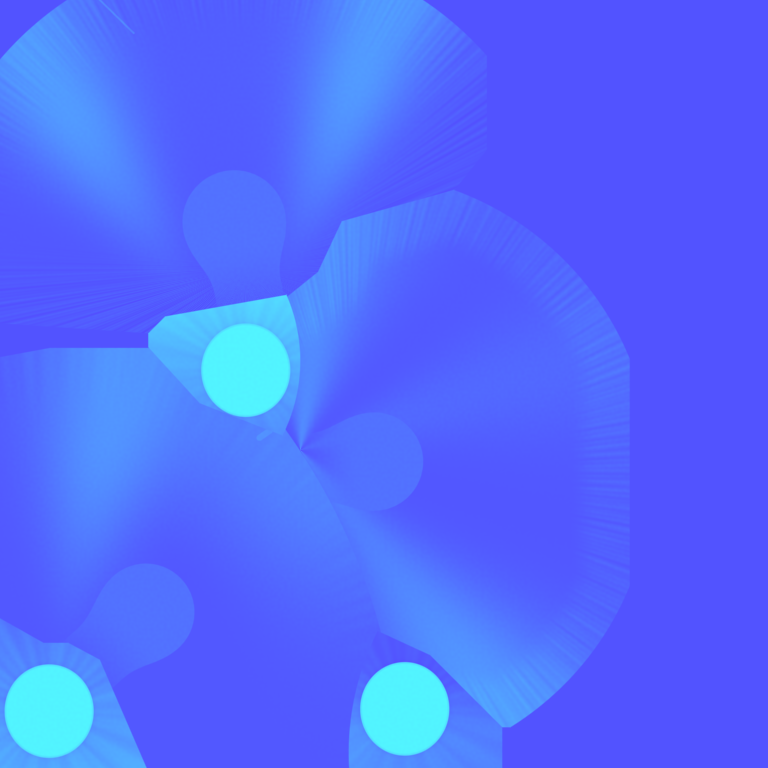
Give the GLSL for this texture map, as a WebGL 1 fragment shader.

```glsl
precision highp float;
// Blue-to-cyan height map: three overlapping fan petals, three bright discs.
// Outlines are discs cut by straight edges; each petal is shaded by angular
// lobes around a pivot, with radial streaks at its rim and a soft raised bump.
uniform vec2 u_resolution;

const float EDGE = 0.0012;     // half width of smoothed outlines
const float BASE = 0.325;      // green level of the flat ground
const float BUMP_LEVEL = 0.445;
const float DISC_LEVEL = 0.955;
const float DISC_RADIUS = 0.061;
const float GRAIN = 0.014;
const float STREAK = 0.075;
const vec2 DISC_TOP = vec2(0.320, 0.518);
const vec2 DISC_LEFT = vec2(0.064, 0.074);
const vec2 DISC_RIGHT = vec2(0.527, 0.077);
const vec2 SIDE_PIVOT = vec2(0.391, 0.414);

vec2 gradientAt(vec2 cell) {
  float h = fract(sin(dot(cell, vec2(127.1, 311.7))) * 43758.5);
  return vec2(cos(h * 6.2832), sin(h * 6.2832));
}

float noise(vec2 p) {
  vec2 i = floor(p), f = fract(p);
  vec2 u = f * f * (3.0 - 2.0 * f);
  vec2 r = vec2(1.0, 0.0);
  float low = mix(dot(gradientAt(i), f), dot(gradientAt(i + r), f - r), u.x);
  float high = mix(dot(gradientAt(i + r.yx), f - r.yx),
                   dot(gradientAt(i + r.xx), f - r.xx), u.x);
  return mix(low, high, u.y);
}

float fill(float d) { return 1.0 - smoothstep(-EDGE, EDGE, d); }

float disc(vec2 p, vec2 center, float radius) { return length(p - center) - radius; }

// Half plane, negative on the left of the way from a to b.
float side(vec2 p, vec2 a, vec2 b) {
  vec2 dir = normalize(b - a);
  return dot(p - a, vec2(dir.y, -dir.x));
}

float segment(vec2 p, vec2 a, vec2 b) {
  vec2 d = b - a;
  return length(p - a - d * clamp(dot(p - a, d) / dot(d, d), 0.0, 1.0));
}

float lobe(float angle, float center, float width) {
  float t = (angle - center) / width;
  return exp(-t * t);
}

float streaks(vec2 p, vec2 center, float frequency) {
  vec2 d = p - center;
  return noise(vec2(atan(d.x, d.y) * frequency, length(d) * 3.0));
}

// Round head with a narrower neck that fades towards its root.
float bump(vec2 p, vec2 head, vec2 root, float radius) {
  float a = disc(p, head, radius), b = segment(p, head, root) - 0.048;
  float h = clamp(0.5 + (b - a) / 0.06, 0.0, 1.0);
  float d = mix(b, a, h) - 0.03 * h * (1.0 - h);
  vec2 axis = head - root;
  float along = dot(p - root, axis) / dot(axis, axis);
  return fill(d + 0.004) * smoothstep(-0.35, 0.8, along);
}

float topPetal(vec2 p, float rim) {
  vec2 d = p - DISC_TOP;
  float a = atan(d.x, d.y);
  float g = 0.345 + smoothstep(0.08, 0.42, length(d))
          * (0.26 * lobe(a, -0.60, 0.20) + 0.25 * lobe(a, 0.37, 0.18) + 0.025 * lobe(a, 0.0, 0.4));
  g += STREAK * streaks(p, vec2(0.319, 0.651), 75.0) * smoothstep(-0.12, -0.03, rim);
  g += 0.12 * fill(segment(p, vec2(0.130, 1.0), vec2(0.174, 0.957)) - 0.0012);
  return mix(g, BUMP_LEVEL, bump(p, vec2(0.305, 0.711), vec2(0.328, 0.60), 0.071));
}

float sidePetal(vec2 p, float rim) {
  vec2 d = p - SIDE_PIVOT;
  float a = atan(d.y, d.x), r = length(d);
  float g = 0.34 + 0.20 * lobe(a, 1.45, 0.36) + 0.07 * lobe(a, 0.32, 0.28)
          + mix(0.15, 0.25, smoothstep(0.1, 0.4, r)) * lobe(a, -0.92, 0.27);
  g += smoothstep(-0.08, -0.04, rim) * (0.035 + STREAK * streaks(p, vec2(0.458, 0.385), 65.0));
  return mix(g, BUMP_LEVEL, bump(p, vec2(0.487, 0.399), vec2(0.41, 0.392), 0.067));
}

float lowPetal(vec2 p) {
  vec2 d = p - DISC_LEFT;
  float a = atan(d.y, d.x), r = length(d);
  float g = 0.345 + 0.22 * lobe(a, 1.37, 0.25) * smoothstep(0.05, 0.36, r)
          + 0.17 * lobe(a, 0.75, 0.45) * smoothstep(0.24, 0.46, r);
  g += 0.03 * streaks(p, DISC_LEFT, 45.0) * smoothstep(0.36, 0.46, r);
  g += 0.07 * fill(segment(p, vec2(0.338, 0.430), vec2(0.351, 0.439)) - 0.004);
  return mix(g, BUMP_LEVEL, bump(p, vec2(0.190, 0.203), vec2(0.115, 0.135), 0.066));
}

float brightDisc(float g, vec2 p, vec2 center) {
  float d = length((p - center) * vec2(1.05, 1.0)) - DISC_RADIUS;
  g -= 0.05 * exp(-abs(d) * 350.0);
  return mix(g, DISC_LEVEL - 0.10 * smoothstep(-0.004, 0.0, d), fill(d));
}

void main() {
  vec2 p = gl_FragCoord.xy / u_resolution;
  float g = BASE;

  // Petals, back to front.
  float top = max(disc(p, vec2(0.319, 0.651), 0.419), p.x - 0.634);
  top = max(top, side(p, vec2(0.592, 0.753), vec2(0.634, 0.805)));
  top = max(top, side(p, vec2(0.0, 0.579), vec2(0.193, 0.566)));
  g = mix(g, topPetal(p, top), fill(top));

  float right = max(disc(p, vec2(0.458, 0.385), 0.391), max(p.x - 0.820, 0.053 - p.y));
  float notch = min(side(p, vec2(0.445, 0.712), vec2(0.414, 0.646)),
                    side(p, vec2(0.414, 0.646), vec2(0.378, 0.617)));
  right = max(right, max(notch, side(p, vec2(0.592, 0.753), vec2(0.445, 0.712))));
  g = mix(g, sidePetal(p, right), fill(right));

  float low = max(disc(p, vec2(-0.278, -0.026), 0.80), p.y - 0.547);
  low = max(low, side(p, vec2(0.065, 0.547), vec2(0.0, 0.535)));
  g = mix(g, lowPetal(p), fill(low));

  // Facets that hold the discs.
  float facet = max(disc(p, vec2(0.176, 0.530), 0.215), 0.193 - p.x);
  facet = max(facet, side(p, vec2(0.193, 0.548), vec2(0.260, 0.475)));
  facet = max(facet, side(p, vec2(0.260, 0.475), vec2(0.365, 0.434)));
  facet = max(facet, side(p, vec2(0.378, 0.617), vec2(0.215, 0.588)));
  facet = max(facet, side(p, vec2(0.215, 0.588), vec2(0.193, 0.566)));
  float level = 0.55 + 1.65 * (p.y - 0.44) + 0.06 * streaks(p, DISC_TOP, 8.0);
  g = mix(g, level, fill(facet));

  facet = min(side(p, vec2(0.055, 0.164), vec2(0.0, 0.195)), p.y - 0.163);
  facet = max(facet, side(p, vec2(0.130, 0.141), vec2(0.089, 0.163)));
  facet = max(facet, side(p, vec2(0.191, 0.0), vec2(0.130, 0.141)));
  level = 0.52 + 0.9 * (0.15 - p.y) + 0.08 * streaks(p, DISC_LEFT, 8.0);
  g = mix(g, level, fill(facet));

  facet = max(disc(p, vec2(0.805, 0.020), 0.351), p.x - 0.654);
  facet = max(facet, side(p, vec2(0.654, 0.053), vec2(0.560, 0.147)));
  facet = max(facet, side(p, vec2(0.560, 0.147), vec2(0.497, 0.176)));
  level = mix(0.58, 0.38, smoothstep(0.03, 0.15, p.y)) - 0.4 * (p.x - 0.46);
  g = mix(g, level + 0.05 * streaks(p, DISC_RIGHT, 8.0), fill(facet));

  // Bright discs, then fine grain away from the flat ground.
  g = brightDisc(g, p, DISC_TOP);
  g = brightDisc(g, p, DISC_LEFT);
  g = brightDisc(g, p, DISC_RIGHT);
  g += GRAIN * noise(p * 230.0) * smoothstep(BASE, 0.40, g);
  gl_FragColor = vec4(0.32, g, 1.0, 1.0);
}
```
